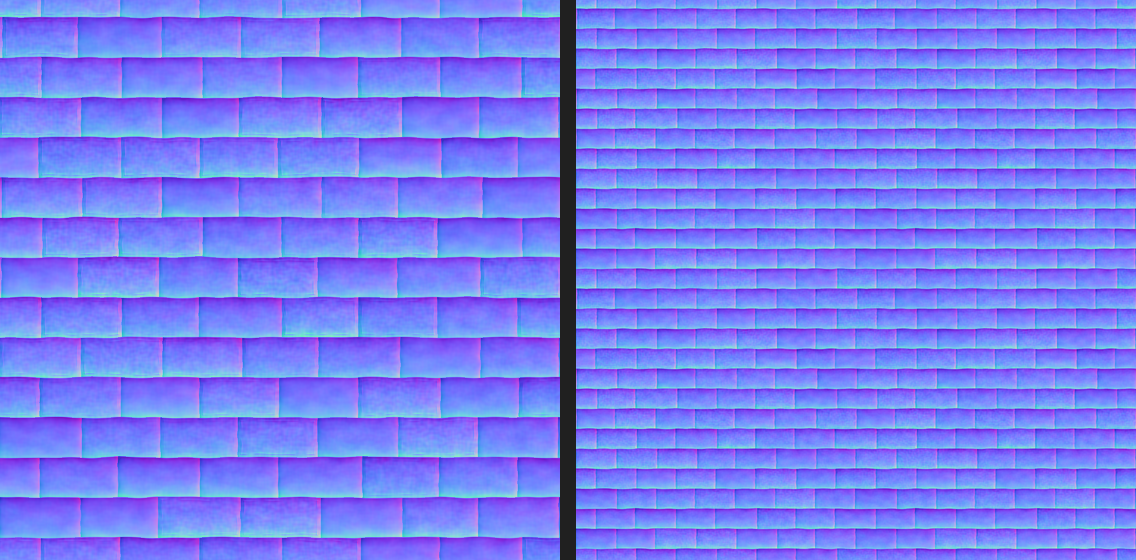
Left: one tile. Right: repeated 2 by 2.
Write a Shadertoy shader that draws this texture map.

```glsl
// Tangent-space normal map of a running-bond brick wall, 7 bricks by 14 courses.
// Each brick sums broad pillow slopes, sharp joint bevels, a worn inset line and
// wrapping gradient noise; the slopes are then packed as a normal colour.

const vec2 BRICKS = vec2(7.0, 14.0);

vec2 hash2(vec2 p) {
    vec3 q = fract(p.xyx * vec3(0.1031, 0.1030, 0.0973));
    q += dot(q, q.yzx + 33.33);
    return fract((q.xx + q.yz) * q.zy);
}

float gradientDot(vec2 cell, vec2 offset, vec2 period) {
    float angle = 6.2832 * hash2(mod(cell, period) + 17.0).x;
    return dot(vec2(cos(angle), sin(angle)), offset);
}

// Gradient noise over the unit square, wrapping after a whole number of cells.
float tileNoise(vec2 uv, vec2 period) {
    vec2 p = uv * period, i = floor(p), f = p - i;
    vec2 w = f * f * f * (f * (f * 6.0 - 15.0) + 10.0);
    vec2 e = vec2(1.0, 0.0);
    return mix(mix(gradientDot(i, f, period), gradientDot(i + e, f - e, period), w.x),
               mix(gradientDot(i + e.yx, f - e.yx, period),
                   gradientDot(i + 1.0, f - 1.0, period), w.x), w.y);
}

// Position of a vertical joint, shifted a little at random.
float jointAt(float column, float row) {
    vec2 id = mod(vec2(column, row), BRICKS);
    return column + 0.07 * (hash2(id + 3.0).x - 0.5);
}

// Slope across a thin scored line lying at the given distance from an edge.
float scoredLine(float d, float inset) {
    float t = (d - inset) / 0.0017;
    return t * exp(-t * t);
}

vec2 brickSlope(vec2 uv, float pixel) {
    // Uneven joints
    vec2 warp = vec2(tileNoise(uv, vec2(28.0, 56.0)), tileNoise(uv.yx, vec2(14.0, 21.0)));
    vec2 p = (uv + vec2(0.0018, 0.0032) * warp) * BRICKS;

    // Brick under this point
    float v = p.y - 0.565;
    float row = floor(v);
    float up = v - row;
    float x = p.x - 0.5 * mod(row, 2.0);
    float column = floor(x);
    if (x < jointAt(column, row)) column -= 1.0;
    else if (x >= jointAt(column + 1.0, row)) column += 1.0;
    vec2 id = mod(vec2(column, row), BRICKS);
    vec2 shape = hash2(id + 41.0), wear = hash2(id + 83.0);

    // Distances to the four edges, in canvas units
    float left = (x - jointAt(column, row)) / BRICKS.x;
    float right = (jointAt(column + 1.0, row) - x) / BRICKS.x;
    float bottom = up / BRICKS.y;
    float top = (1.0 - up) / BRICKS.y;

    // Broad pillow form
    vec2 slope = vec2(-0.055, 0.0);
    slope.x += 0.19 * exp(-right / 0.017) - 0.15 * exp(-left / 0.022);
    slope.y += mix(0.46, 0.76, shape.x) * exp(-up / 0.27)
             - mix(0.54, 0.78, shape.y) * exp(-(1.0 - up) / 0.25);
    slope += 0.10 * (wear.yx - 0.5);

    // Soft dents and fine woven grain
    slope += 0.17 * vec2(tileNoise(uv, vec2(35.0, 42.0)),
                         tileNoise(uv + 0.37, vec2(28.0, 49.0)));
    float grain = mix(0.06, 0.20, wear.x);
    slope.x += grain * tileNoise(uv, vec2(190.0, 75.0));
    slope.y += grain * tileNoise(uv + 0.61, vec2(95.0, 170.0));

    // Broken inset line, stronger on worn bricks
    float score = smoothstep(0.25, 0.9, wear.x)
                * smoothstep(-0.25, 0.2, tileNoise(uv + 0.19, vec2(42.0)));
    float insideX = smoothstep(0.003, 0.006, min(left, right));
    float insideY = smoothstep(0.003, 0.006, min(bottom, top));
    slope.x += 0.45 * score * insideY * (scoredLine(left, 0.0065) - scoredLine(right, 0.0065));
    slope.y += 0.45 * score * insideX * (scoredLine(bottom, 0.0060) - 0.5 * scoredLine(top, 0.0060));

    // Sharp bevels, softened at the bottom of each joint
    float chip = 1.0 + 0.7 * tileNoise(uv + 0.83, vec2(63.0, 70.0));
    slope.x += chip * (0.52 * exp(-right / 0.0045) - 0.50 * exp(-left / 0.0038));
    slope.y += chip * (0.24 * exp(-bottom / 0.0035) - 0.14 * exp(-top / 0.0040));
    float soft = max(0.0018, pixel);
    slope.x *= smoothstep(-0.4 * soft, soft, min(left, right));
    slope.y *= smoothstep(-0.4 * soft, soft, min(bottom, top));
    return slope;
}

void mainImage(out vec4 fragColor, in vec2 fragCoord) {
    vec2 uv = fragCoord / iResolution.xy;
    vec2 slope = brickSlope(uv, 1.0 / iResolution.y);
    slope *= min(1.0, 0.85 / max(length(slope), 0.001));
    vec3 normal = vec3(slope, sqrt(1.0 - dot(slope, slope)));
    fragColor = vec4(0.5 + 0.5 * normal, 1.0);
}
```
